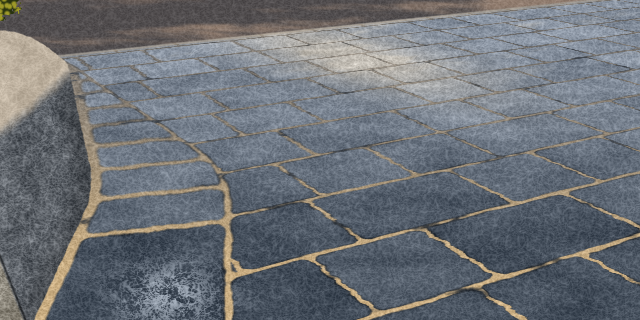
Reproduce this texture procedurally as a Shadertoy shader.

```glsl
// Weathered stone paving with sandy joints, a concrete planter wall and a sunlit road.

float hash(vec2 p) {
    return fract(sin(dot(p, vec2(127.1, 311.7))) * 43758.5);
}

// Cellular noise: distance to the nearest scattered point
float cells(vec2 p) {
    vec2 base = floor(p);
    float nearest = 2.0;
    for (int j = -1; j <= 1; j++)
        for (int i = -1; i <= 1; i++) {
            vec2 c = base + vec2(i, j);
            vec2 seed = c + vec2(hash(c), hash(c + 37.0));
            nearest = min(nearest, length(seed - p));
        }
    return nearest;
}

// Layered sines, roughly -1 to 1
float waves(vec2 p) {
    float sum = 0.0, amp = 0.5;
    for (int i = 0; i < 5; i++) {
        sum += amp * sin(p.x + 1.7 * sin(p.y)) * cos(p.y * 0.9 - sin(p.x * 0.7));
        p = mat2(1.5, 1.2, -1.2, 1.5) * p + 2.3;
        amp *= 0.6;
    }
    return sum;
}

float softMin(float a, float b, float k) {
    float h = max(k - abs(a - b), 0.0) / k;
    return min(a, b) - h * h * k * 0.25;
}

// Inner distance to a rounded corner, from the distances to both sides
float roundInset(vec2 sides, float r) {
    return r - length(max(r - sides, 0.0));
}

float wallEdge(float y) {
    return softMin(0.165 + 0.225 * y, 0.294 - 0.47 * (y - 0.6), 0.06);
}

// Stones in perspective: x = distance in from the joint, y = stone id
vec2 stones(vec2 p, float depth, vec2 ground) {
    float curb = softMin(0.18 + 1.5 * (p.y - 0.177), 0.713, 0.14) - p.x;
    curb += 0.005 * waves(p * 30.0);
    if (curb > 0.0) {
        // Single file of edging stones beside the wall
        float tilted = p.y + 0.1 * (p.x - 0.495) + 0.004 * waves(p * 40.0);
        float k = (1.0 / (tilted + 0.404) - 0.895) / 0.0979;
        float along = k < 0.0 ? -k : min(fract(k), 1.0 - fract(k));
        float side = min(curb, p.x - wallEdge(p.y) - 0.022) / depth;
        return vec2(roundInset(vec2(side, along * 0.15 * depth), 0.035),
                    hash(vec2(max(floor(k), -1.0), 71.0)));
    }
    // Running courses: one long stone, then two short ones
    float course = (ground.y - 3.25) / 0.68, row = floor(course);
    float offsets[5] = float[5](0.49, 0.18, 1.41, 0.86, 0.23);
    float run = ground.x - offsets[int(mod(row + 1.0, 5.0))];
    float x = mod(run, 1.44);
    float lo = x < 0.62 ? 0.0 : x < 1.03 ? 0.62 : 1.03;
    float hi = x < 0.62 ? 0.62 : x < 1.03 ? 1.03 : 1.44;
    float f = course - row;
    vec2 sides = vec2(min(min(x - lo, hi - x), -curb / depth), 0.34 * min(f, 1.0 - f));
    return vec2(roundInset(sides, 0.035), hash(vec2(row, floor(run / 1.44) * 3.0 + lo)));
}

vec3 paving(vec2 p, float depth, vec2 ground, float grain, float px) {
    vec2 rough = 0.011 * vec2(waves(ground * 23.0), waves(ground * 19.0 + 5.0));
    vec2 stone = stones(p, depth, ground + rough);
    float blur = 0.8 * px * length(vec2(1.0, 0.5 * ground.y)) / depth;
    float blotch = waves(ground * vec2(9.0, 5.0) + stone.y * 20.0);
    float far = smoothstep(0.9, 0.1, p.y);

    // Blue-grey faces with worn patches and dark chipped rims
    vec3 face = mix(vec3(0.295, 0.335, 0.385), vec3(0.53, 0.57, 0.625), far);
    face += 0.08 * (stone.y - 0.5) + 0.07 * blotch + 0.24 * (grain - 0.45);
    vec2 d = (p - vec2(0.53, 0.93)) * vec2(6.5, 10.0);
    face += 0.36 * exp(-dot(d, d)) * smoothstep(0.1, 0.7, grain + 0.5 * waves(p * 45.0));

    // Low sunlight breaking across the distant courses
    vec2 s = p - vec2(1.10, 0.18);
    float beam = exp(-pow(s.x * 2.6, 2.0) - pow((s.y - 0.22 * s.x) * 12.0, 2.0));
    float dapple = smoothstep(0.1, 0.6, waves(vec2(p.x * 5.0, p.y * 26.0 + p.x * 4.0)))
                 * smoothstep(0.32, 0.08, p.y);
    face += vec3(0.23, 0.17, 0.08) * min(beam + 0.45 * dapple, 1.0);

    // Thin, broken sand over dark gaps
    float gap = waves(ground * 7.0 + 3.0);
    face *= mix(0.55, 1.0, smoothstep(0.004, 0.018, stone.x + 0.006 * blotch));
    vec3 sand = mix(vec3(0.80, 0.69, 0.52), vec3(0.62, 0.575, 0.52), far);
    sand += 0.25 * (grain - 0.45) + 0.15 * beam;
    float width = 0.0085 + 0.005 * gap;
    float cover = mix(1.0, 0.7, far) * smoothstep(-0.75, -0.25, gap);
    return mix(face, sand, cover * (1.0 - smoothstep(width - blur, width + blur, stone.x)));
}

vec3 road(vec2 p, float grain) {
    float light = exp(-pow((p.y - 0.11 + 0.1 * (p.x - 0.5)) * 16.0, 2.0));
    float shade = smoothstep(-0.3, 0.5, waves(vec2(p.x * 3.0 + 2.0, p.y * 22.0)));
    vec3 col = mix(vec3(0.33, 0.315, 0.32), vec3(0.45, 0.40, 0.375), shade);
    return col + vec3(0.14, 0.11, 0.08) * light * shade + 0.16 * (grain - 0.5);
}

vec3 wall(vec2 p, float grain, float px) {
    float mottle = waves(p * vec2(38.0, 26.0));
    vec3 top = vec3(0.76, 0.71, 0.64) + 0.07 * mottle + 0.16 * (grain - 0.5);
    vec3 side = vec3(0.385, 0.405, 0.43) + 0.09 * mottle + 0.36 * (grain - 0.5);
    side *= 1.0 - 0.2 * smoothstep(0.1, 0.0, wallEdge(p.y) - p.x);
    float seam = p.y - 0.80 - 2.5 * p.x;
    side += vec3(0.20, 0.16, 0.09) * smoothstep(0.0, 0.03, seam);
    side *= 1.0 - 0.5 * smoothstep(0.016, 0.0, abs(seam));
    float rim = p.y - 0.42 + 0.85 * p.x + 0.012 * mottle;
    return mix(top, side, smoothstep(-0.03 - px, 0.03 + px, rim));
}

void mainImage(out vec4 fragColor, in vec2 fragCoord) {
    float px = 1.0 / iResolution.y;
    vec2 p = fragCoord * px;
    p.y = 1.0 - p.y;
    float depth = p.y + 0.404;
    vec2 ground = vec2(p.x + 0.495, 5.70 - p.x) / depth;
    // Uneven grain from warped cells at two scales
    vec2 warped = p + 0.012 * vec2(waves(p * 25.0), waves(p * 25.0 + 9.0));
    float grain = 0.6 * cells(warped * vec2(115.0, 150.0)) + 0.4 * cells(warped * 55.0);

    vec3 col = paving(p, depth, ground, grain, px);
    float kerb = (ground.y - 9.57) * depth / ground.y;
    col = mix(col, vec3(0.70, 0.64, 0.56), 0.6 * smoothstep(0.012, 0.003, abs(kerb)));
    col = mix(col, road(p, grain), smoothstep(-px, px, kerb));

    // Planter wall, cut by its curved side and its far rim
    float inside = min(wallEdge(p.y) - p.x, p.y - 0.095 - 2.4 * p.x * p.x);
    inside += 0.003 * waves(p * 60.0);
    col = mix(col, wall(p, grain, px), smoothstep(-px, px, inside));

    // Foliage in the upper corner
    float leaf = cells(p * 55.0);
    float bush = 0.07 - length(p * vec2(1.0, 1.3)) + 0.03 * waves(p * 70.0);
    vec3 green = mix(vec3(0.62, 0.60, 0.16), vec3(0.16, 0.20, 0.06), smoothstep(0.2, 0.7, leaf));
    col = mix(col, green, smoothstep(-px, px, bush));

    fragColor = vec4(clamp(col, 0.0, 1.0), 1.0);
}
```
